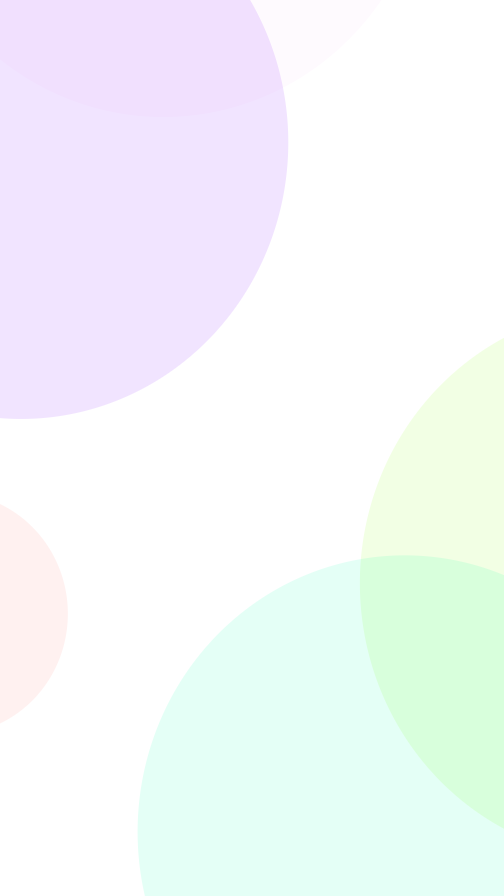
A Shadertoy shader for this background:

```glsl
// Multiplies a translucent tint into the colour inside a soft-edged ellipse
void tintDisc(inout vec3 color, vec2 uv, vec2 center, float size, vec3 tint) {
    vec2 radius = size * vec2(0.53, 0.3086);
    float dist = length((uv - center) / radius) - 1.0;
    float coverage = clamp(0.5 - dist * radius.y * iResolution.y, 0.0, 1.0);
    color *= mix(vec3(1.0), tint, coverage);
}

void mainImage(out vec4 fragColor, in vec2 fragCoord) {
    vec2 uv = fragCoord / iResolution.xy;
    vec3 color = vec3(1.0);

    // Upper discs: lavender and faint pink
    tintDisc(color, uv, vec2(0.042, 0.841), 1.0, vec3(0.947, 0.895, 1.0));
    tintDisc(color, uv, vec2(0.324, 1.178), 1.0, vec3(0.997, 0.98, 0.997));

    // Small blush disc at the left edge
    tintDisc(color, uv, vec2(-0.097, 0.315), 0.437, vec3(1.0, 0.945, 0.941));

    // Lower discs: lime and mint
    tintDisc(color, uv, vec2(1.244, 0.349), 1.0, vec3(0.948, 1.0, 0.895));
    tintDisc(color, uv, vec2(0.803, 0.0716), 1.0, vec3(0.895, 1.0, 0.965));

    fragColor = vec4(color, 1.0);
}
```
